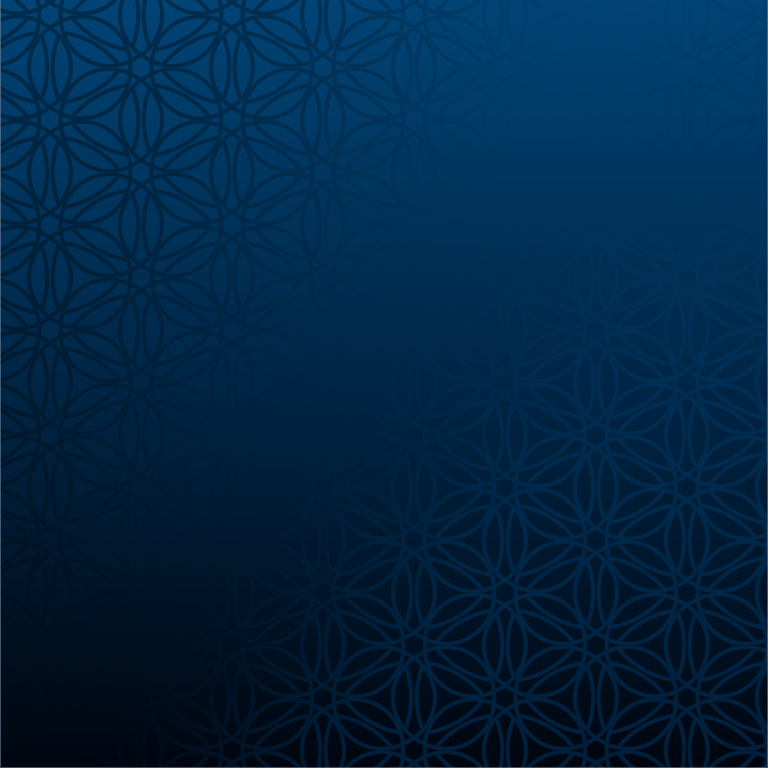
A three.js fragment shader for this background:

```glsl
// Night-blue vertical gradient under a hexagonal lattice of paired petals.
// Each lattice cell is folded into one 30 degree wedge and drawn from arcs;
// dark lines fade in from the upper left, light lines from the lower right.
varying vec2 vUv;

const float PI = 3.14159265;
const float STAR_SPACING = 0.1368;
const vec2 STAR_ANCHOR = vec2(0.0651, 0.9805);

// Vector from the nearest star of a triangular lattice with unit spacing
vec2 nearestStar(vec2 p) {
  vec2 cell = vec2(sqrt(3.0), 1.0);
  vec2 a = mod(p + 0.5 * cell, cell) - 0.5 * cell;
  vec2 b = mod(p, cell) - 0.5 * cell;
  return dot(a, a) < dot(b, b) ? a : b;
}

// Folds the six-fold symmetry: x runs towards a neighbour, y sideways
vec2 foldWedge(vec2 q) {
  float sector = PI / 3.0;
  float angle = abs(mod(atan(q.x, q.y) + 0.5 * sector, sector) - 0.5 * sector);
  return length(q) * vec2(cos(angle), sin(angle));
}

float circleLine(vec2 p, vec2 center, float radius) {
  return abs(length(p - center) - radius);
}

// Distance to the petal outlines in the folded wedge
float petalDistance(vec2 w, float crossing, float bulge, float innerGap) {
  // Two outer arcs cross on the axis and run on to form the small star
  float halfChord = 0.5 - crossing;
  float outerRadius = 0.5 * (halfChord * halfChord / bulge + bulge);
  vec2 outerCenter = vec2(0.5, bulge - outerRadius);
  float outer = circleLine(w, outerCenter, outerRadius);
  float star = circleLine(vec2(w.x, -w.y), outerCenter, outerRadius);

  // Inner arc circles the opposite star and ends on the outer arc
  vec2 innerCenter = vec2(0.5, 0.5 * sqrt(3.0));
  float inner = circleLine(w, innerCenter, innerCenter.y - innerGap);
  bool inside = length(w - outerCenter) < outerRadius;

  return min(min(outer, star), inside ? inner : 1.0);
}

float lineMask(float dist, float halfWidth, float softness) {
  return 1.0 - smoothstep(halfWidth - softness, halfWidth + softness, dist);
}

vec3 nightGradient(float height) {
  vec3 low = vec3(0.0, 0.022, 0.06);
  vec3 middle = vec3(0.0, 0.147, 0.272);
  vec3 high = vec3(0.003, 0.265, 0.46);
  vec3 lower = mix(low, middle, clamp(2.0 * height, 0.0, 1.0));
  return mix(lower, high, clamp(2.0 * height - 1.0, 0.0, 1.0));
}

void main() {
  vec3 background = nightGradient(vUv.y);

  // Lattice lines
  vec2 wedge = foldWedge(nearestStar((vUv - STAR_ANCHOR) / STAR_SPACING));
  float dist = petalDistance(wedge, 0.12, 0.2, 0.026) * STAR_SPACING;
  float lines = lineMask(dist, 0.0026, 0.0011);

  // Opposite fades across a slanted empty band
  float diagonal = vUv.x + 0.69 * (1.0 - vUv.y);
  float darkFade = 1.0 - smoothstep(0.25, 0.83, diagonal);
  float lightFade = smoothstep(0.76, 1.2, diagonal);

  vec3 lightLine = vec3(0.0, 0.21, 0.38);
  vec3 color = mix(background, background * 0.6, lines * darkFade * 0.85);
  color = mix(color, lightLine, lines * lightFade * 0.52);

  // Pale hairline along the sides and the bottom
  float border = min(min(vUv.x, 1.0 - vUv.x), vUv.y);
  vec3 paleEdge = vec3(0.45, 0.52, 0.6);
  color = mix(color, paleEdge, 0.6 * lineMask(border, 0.0012, 0.0006));
  gl_FragColor = vec4(color, 1.0);
}
```
